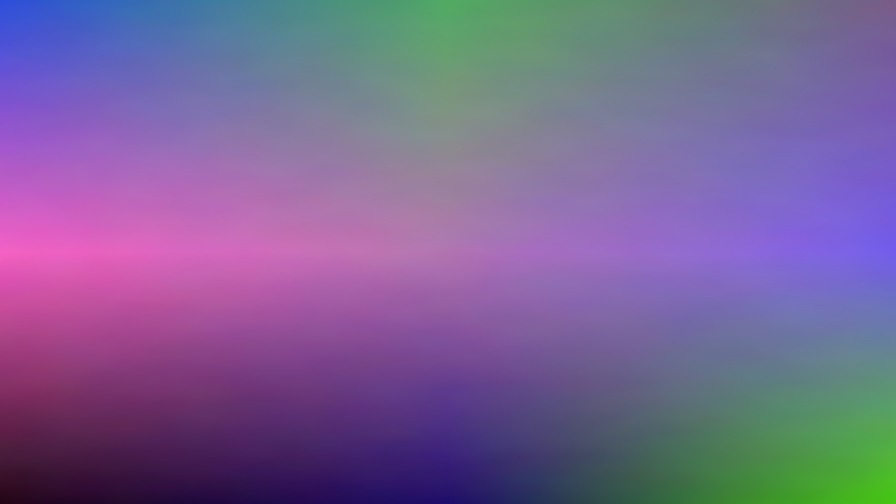
A WebGL 1 fragment shader for this background:

```glsl
precision highp float;
// Soft nine-point colour gradient with faint horizontal cloudy mottling.

#define BROAD_SCALE vec2(2.5, 6.0)
#define STREAK_SCALE vec2(7.0, 20.0)
#define BROAD_AMOUNT 0.04
#define STREAK_AMOUNT 0.035

uniform vec2 u_resolution;

// Unit gradient direction for a lattice point
vec2 gradientAt(vec2 cell) {
  float h = fract(sin(dot(cell, vec2(127.1, 311.7))) * 43758.5);
  float angle = 6.28318 * h;
  return vec2(cos(angle), sin(angle));
}

float gradientNoise(vec2 p) {
  vec2 i = floor(p);
  vec2 f = p - i;
  vec2 w = f * f * f * (f * (f * 6.0 - 15.0) + 10.0);
  float a = dot(gradientAt(i), f);
  float b = dot(gradientAt(i + vec2(1.0, 0.0)), f - vec2(1.0, 0.0));
  float c = dot(gradientAt(i + vec2(0.0, 1.0)), f - vec2(0.0, 1.0));
  float d = dot(gradientAt(i + vec2(1.0, 1.0)), f - vec2(1.0, 1.0));
  return mix(mix(a, b, w.x), mix(c, d, w.x), w.y);
}

float fbm(vec2 p) {
  float sum = 0.0;
  float amplitude = 0.5;
  for (int octave = 0; octave < 3; octave++) {
    sum += amplitude * gradientNoise(p);
    p = p * 2.03 + vec2(17.3, 9.1);
    amplitude *= 0.5;
  }
  return sum;
}

// Independent noise in each colour channel
vec3 colourNoise(vec2 p) {
  return vec3(fbm(p), fbm(p + 31.7), fbm(p + 73.3));
}

// Linear blend through left, middle and right colours
vec3 blendRow(vec3 left, vec3 middle, vec3 right, float x) {
  vec3 firstHalf = mix(left, middle, clamp(x * 2.0, 0.0, 1.0));
  return mix(firstHalf, right, clamp(x * 2.0 - 1.0, 0.0, 1.0));
}

// Three colour rows, meeting in a crease at mid height
vec3 gradientMesh(vec2 uv) {
  vec3 top = blendRow(vec3(0.17, 0.30, 0.86), vec3(0.32, 0.67, 0.37),
                      vec3(0.46, 0.36, 0.53), uv.x);
  vec3 centre = blendRow(vec3(0.96, 0.37, 0.76), vec3(0.70, 0.46, 0.70),
                         vec3(0.46, 0.36, 0.93), uv.x);
  vec3 bottom = blendRow(vec3(0.13, 0.03, 0.08), vec3(0.12, 0.05, 0.41),
                         vec3(0.28, 0.79, 0.06), uv.x);
  return blendRow(bottom, centre, top, uv.y);
}

void main() {
  vec2 uv = gl_FragCoord.xy / u_resolution;
  vec2 p = gl_FragCoord.xy / u_resolution.y;

  vec3 colour = gradientMesh(uv);

  // Broad tint drift and finer horizontal streaks
  colour += BROAD_AMOUNT * colourNoise(p * BROAD_SCALE);
  colour += STREAK_AMOUNT * colourNoise(p * STREAK_SCALE + 5.0);

  gl_FragColor = vec4(clamp(colour, 0.0, 1.0), 1.0);
}
```
